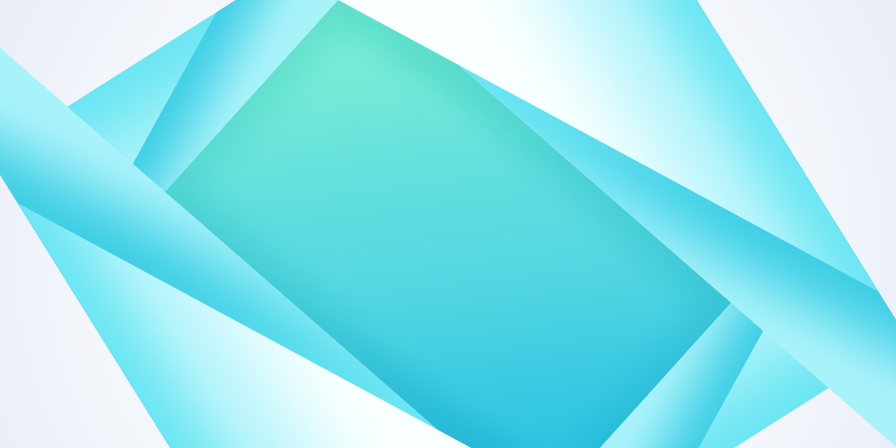
Give the GLSL for this background, as a Shadertoy shader.

```glsl
// Overlapping translucent cyan paper sheets around a tilted teal panel.

// Layout in canvas heights, relative to the centre of point symmetry.
const float CENTRE_Y = 0.448;
const vec2 FOLD_A = vec2(-0.245, 0.552), FOLD_B = vec2(0.961, -0.099);
const vec2 BAND_A = vec2(0.042, 0.391), BAND_B = vec2(0.633, -0.125);
const vec2 END_A = vec2(-0.633, 0.122), END_B = vec2(-0.245, 0.552);
const vec2 CREASE_A = vec2(-0.706, 0.182), CREASE_B = vec2(-0.516, 0.526);
const vec2 WING_A = vec2(-0.852, 0.3125), WING_B = vec2(-0.474, 0.552);
const vec2 RIM_A = vec2(0.555, 0.552), RIM_B = vec2(0.961, -0.099);
const float UNDERLAP = 0.02;
const float SHADE_WIDTH = 0.12;

const vec3 GREY = vec3(0.920, 0.935, 0.965);
const vec3 MIST = vec3(0.955, 0.965, 0.985);
const vec3 WHITE = vec3(0.975, 1.0, 1.0);
const vec3 PALE = vec3(0.66, 0.95, 0.98);
const vec3 CYAN = vec3(0.42, 0.90, 0.95);
const vec3 DEEP = vec3(0.25, 0.81, 0.90);
const vec3 MINT = vec3(0.48, 0.93, 0.83);
const vec3 TEAL = vec3(0.36, 0.86, 0.88);
const vec3 BLUE = vec3(0.19, 0.77, 0.89);
const vec3 EDGE_TINT = vec3(0.76, 0.94, 0.95);

// Signed distance to the line a-b, positive on its left.
float side(vec2 p, vec2 a, vec2 b) {
    vec2 d = normalize(b - a);
    return dot(p - a, vec2(-d.y, d.x));
}

float cover(float d) {
    return clamp(d * iResolution.y + 0.5, 0.0, 1.0);
}

// Corner wing with one crease.
void paintWing(inout vec3 col, vec2 p) {
    float wing = -side(p, WING_A, WING_B);
    float crease = -side(p, CREASE_A, CREASE_B);
    float beyondEnd = side(p, END_A, END_B) + UNDERLAP;
    float aboveBand = UNDERLAP - side(-p, BAND_A, BAND_B);
    vec3 flap = mix(CYAN, PALE, smoothstep(-0.02, 0.22, wing));
    vec3 strip = mix(DEEP, PALE, smoothstep(-0.02, 0.17, crease));
    vec3 paper = mix(flap, strip, cover(crease));
    col = mix(col, paper, cover(min(wing, min(beyondEnd, aboveBand))));
}

// Long band with the bright sheet folded over it.
void paintSheet(inout vec3 col, vec2 p) {
    float band = side(p, BAND_A, BAND_B);
    float fold = side(p, FOLD_A, FOLD_B);
    float rim = -side(p, RIM_A, RIM_B);
    float nearTip = 1.0 - smoothstep(0.0, 0.75, p.x);
    vec3 shadow = mix(DEEP, CYAN, nearTip);
    vec3 bandColor = mix(shadow, PALE, smoothstep(-0.01, 0.21, -fold));
    vec3 sheetColor = mix(CYAN, PALE, smoothstep(-0.02, 0.17, rim));
    sheetColor = mix(sheetColor, WHITE, smoothstep(0.06, 0.43, rim));
    col = mix(col, bandColor, cover(min(band, rim)));
    col = mix(col, sheetColor, cover(min(fold, rim)));
}

// Central panel with softly shaded borders.
void paintPanel(inout vec3 col, vec2 p) {
    float inside = 10.0;
    float light = 1.0;
    for (int i = 0; i < 2; i++) {
        vec2 q = i == 0 ? p : -p;
        float band = -side(q, BAND_A, BAND_B);
        float fold = -side(q, FOLD_A, FOLD_B);
        float end = -side(q, END_A, END_B);
        inside = min(inside, min(band, min(fold, end)));
        light *= smoothstep(-0.03, SHADE_WIDTH, band);
        light *= smoothstep(-0.03, SHADE_WIDTH, fold);
        light *= smoothstep(-0.06, SHADE_WIDTH, end);
    }
    float height = dot(p, vec2(-0.12, 0.99));
    vec3 panel = mix(BLUE, TEAL, smoothstep(-0.52, 0.10, height));
    panel = mix(panel, MINT, smoothstep(0.0, 0.55, height));
    panel *= mix(EDGE_TINT, vec3(1.0), light);
    col = mix(col, panel, cover(inside));
}

void mainImage(out vec4 fragColor, in vec2 fragCoord) {
    float aspect = iResolution.x / iResolution.y;
    vec2 p = fragCoord / iResolution.y - vec2(0.5 * aspect, CENTRE_Y);
    vec3 col = mix(MIST, GREY, smoothstep(0.75, 1.15, length(p)));

    // Each part appears twice, turned by half a circle.
    paintWing(col, p);
    paintWing(col, -p);
    paintSheet(col, p);
    paintSheet(col, -p);
    paintPanel(col, p);
    fragColor = vec4(col, 1.0);
}
```
